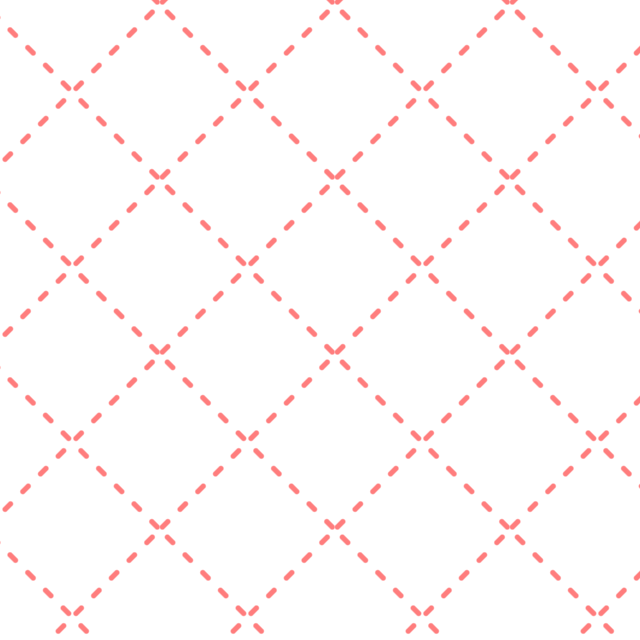
Give the GLSL for this pattern, as a three.js fragment shader.

```glsl
varying vec2 vUv;

const vec3 PAPER = vec3(1.0);
const vec3 STITCH = vec3(1.0, 0.49, 0.49);

// Canvas units
const float CELL = 0.27344;
const vec2 CROSSING = vec2(0.2497, 0.9928);

// Cell units
const float DASHES = 10.0;
const float FIRST_DASH = 0.0586;
const float DASH_STEP = 0.10124;
const float HALF_LENGTH = 0.0219;
const float RADIUS = 0.0148;
const float SOFTNESS = 0.0055;
const float SEAM = 0.0143;

// Signed distance to a round-ended dash centred on the origin
float dashDistance(vec2 p, vec2 direction, float halfLength, float radius) {
  float along = clamp(dot(p, direction), -halfLength, halfLength);
  return length(p - along * direction) - radius;
}

// Wraps a coordinate to the nearest repeat, -0.5 to 0.5
float wrapCentered(float x) {
  return fract(x + 0.5) - 0.5;
}

// Depth of the dash nearest to a given depth below the crossing
float nearestDash(float depth, float first, float spacing, float count) {
  float index = floor((depth - first) / spacing + 0.5);
  return first + spacing * clamp(index, 0.0, count - 1.0);
}

// Falling diagonal of dashes; mirror x for the rising one
float diagonalDistance(float x, float depth, float center) {
  vec2 offset = vec2(wrapCentered(x - center), depth - center);
  return dashDistance(offset, vec2(sqrt(0.5)), HALF_LENGTH, RADIUS);
}

void main() {
  // Cell position, with depth running downwards from a crossing
  vec2 p = (vUv - CROSSING) / CELL;
  float depth = fract(-p.y - SEAM) + SEAM;
  float center = nearestDash(depth, FIRST_DASH, DASH_STEP, DASHES);

  // Both diagonals share the same dash rows
  float d = min(diagonalDistance(p.x, depth, center),
                diagonalDistance(-p.x, depth, center));

  float ink = 1.0 - smoothstep(-SOFTNESS, SOFTNESS, d);
  gl_FragColor = vec4(mix(PAPER, STITCH, ink), 1.0);
}
```
